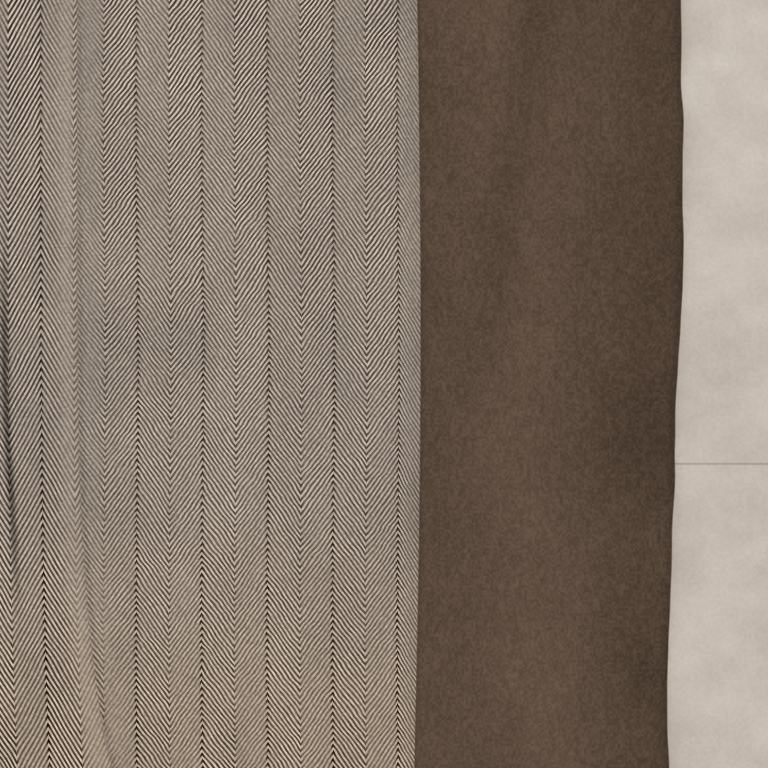
This texture is drawn by a three.js fragment shader. Its source:

```glsl
// Draped herringbone cloth beside a brown suede panel, hanging before a pale stone wall.
varying vec2 vUv;

const vec3 YARN_DARK = vec3(0.265, 0.220, 0.188);
const vec3 YARN_LIGHT = vec3(0.780, 0.735, 0.682);
const vec3 SUEDE_DARK = vec3(0.282, 0.224, 0.182);
const vec3 SUEDE_LIGHT = vec3(0.405, 0.335, 0.278);
const vec3 STONE_DARK = vec3(0.705, 0.660, 0.612);
const vec3 STONE_LIGHT = vec3(0.820, 0.785, 0.745);
const float PITCH = 0.0426;         // width of one herringbone column
const float APEX_X = 0.1785;        // a column line where the chevrons peak
const float STRIPE = 0.0086;        // vertical spacing of the twill lines
const float SLOPE = 1.38;
const float FOLD_STRIPE = 0.0105;   // coarser twill on the left fold
const float FOLD_SLOPE = 1.75;
const float JOINT_Y = 0.396;
const float SOFT = 0.0014;          // edge smoothing

float hash(vec2 p) {
  vec3 q = fract(vec3(p.xyx) * 0.1031);
  q += dot(q, q.yzx + 33.33);
  return fract((q.x + q.y) * q.z);
}

float noise(vec2 p) {
  vec2 cell = floor(p), f = fract(p);
  f = f * f * (3.0 - 2.0 * f);
  return mix(mix(hash(cell), hash(cell + vec2(1.0, 0.0)), f.x),
             mix(hash(cell + vec2(0.0, 1.0)), hash(cell + 1.0), f.x), f.y);
}

float fbm(vec2 p) {
  float sum = 0.0, gain = 0.5;
  for (int i = 0; i < 5; i++) {
    sum += gain * noise(p);
    p = p * 2.03 + 17.3;
    gain *= 0.5;
  }
  return sum;
}

float bump(float d, float width) {
  return exp(-d * d / (width * width));
}

// Chevron twill; column 0 starts at a peak line. Returns the light yarn amount.
float herringbone(float column, vec2 p, float stripe, float slope, float strength) {
  float turn = fract(column * 0.5);
  float apexDist = min(turn, 1.0 - turn) * 2.0 * PITCH;
  float wave = 0.5 + 0.5 * cos(6.28318 * (p.y + slope * apexDist) / stripe);
  float line = smoothstep(-0.05, 0.95, wave);
  float rising = smoothstep(0.47, 0.53, turn) * smoothstep(1.0, 0.96, turn);
  float contrast = strength * mix(0.88 - 0.44 * p.y, 0.48 + 0.42 * p.y, rising);
  contrast *= 0.62 + 0.40 * noise(p * vec2(70.0, 55.0)) + 0.36 * noise(p * 260.0);
  float tone = mix(0.59, line, contrast);
  tone -= 0.34 * bump(apexDist, 0.0024) * (1.0 - 0.8 * line);
  return tone - 0.14 * bump(PITCH - apexDist, 0.0022) * (1.0 - line);
}

vec3 cloth(vec2 p) {
  float down = 1.0 - p.y;
  float foldX = 0.100 + 0.045 * pow(down, 5.0);
  float creaseX = 0.006 + 0.018 * smoothstep(0.45, 0.85, down);
  vec2 woven = p + vec2(0.0, 0.008 * (noise(p * vec2(9.0, 7.0)) - 0.5));
  woven.y += 0.004 * (noise(p * vec2(45.0, 35.0)) - 0.5);
  float squeeze = 0.008 * smoothstep(0.51, 0.55, p.x);
  float column = (p.x + squeeze + 0.0012 * sin(p.y * 9.0) - APEX_X) / PITCH;
  column += 0.035 * (noise(p * vec2(60.0, 130.0)) - 0.5);
  float flatTone = herringbone(column, woven, STRIPE, SLOPE, 0.90);

  // Left fold hangs as its own panel with larger chevrons.
  float foldColumn = (p.x - 0.053 - 0.012 * pow(down, 4.0)) / PITCH;
  float foldTone = herringbone(foldColumn, woven, FOLD_STRIPE, FOLD_SLOPE, 1.05);
  float tone = mix(foldTone, flatTone, smoothstep(-0.003, 0.003, p.x - foldX));

  // The rounded ridge and the turn behind it lose weave contrast.
  float ridge = bump(p.x - foldX + 0.013, 0.015);
  tone = mix(tone, 0.60, 0.58 * ridge);
  tone = mix(tone, 0.62, 0.45 * bump(p.x - foldX - 0.017, 0.014));
  tone = mix(tone, 0.55, 0.40 * smoothstep(0.520, 0.535, p.x));
  vec3 color = mix(YARN_DARK, YARN_LIGHT, tone);
  float light = 0.99 + 0.15 * (fbm(p * vec2(16.0, 9.0)) - 0.5);
  light += 0.07 * ridge + 0.04 * bump(p.x - 0.31, 0.16);
  light -= 0.10 * bump(p.x - foldX - 0.003, 0.005);
  float creaseSpan = smoothstep(0.15, 0.38, p.y) * smoothstep(0.78, 0.50, p.y);
  light -= 0.42 * bump(p.x - creaseX, 0.005) * creaseSpan;
  light -= 0.05 * smoothstep(0.525, 0.55, p.x);
  light += 0.16 * (noise(p * 400.0) - 0.5);
  color *= mix(vec3(1.0), vec3(1.02, 0.995, 0.96), smoothstep(0.45, 0.0, p.y));
  return color * light;
}

vec3 suede(vec2 p, float leftX, float rightX) {
  float tone = 0.48 + 0.55 * (fbm(p * vec2(11.0, 7.0)) - 0.5);
  tone += 0.24 * bump(p.x - 0.63 - 0.06 * (1.0 - p.y), 0.075);
  tone -= 0.26 * bump(p.x - 0.62 - 0.16 * (p.y - 0.50), 0.030) * smoothstep(0.35, 0.65, p.y);
  tone -= 0.24 * smoothstep(0.74, 0.88, p.x);
  tone += 0.52 * (noise(p * vec2(390.0, 330.0)) - 0.5);
  tone += 0.24 * (noise(p * vec2(190.0, 110.0)) - 0.5);
  vec3 color = mix(SUEDE_DARK, SUEDE_LIGHT, tone);
  float shade = 1.0 - 0.10 * bump(p.x - leftX, 0.004);
  return color * (shade - 0.14 * bump(p.x - rightX, 0.008));
}

vec3 stone(vec2 p, float edgeX) {
  float tone = 0.58 + 0.75 * (fbm(p * vec2(18.0, 24.0)) - 0.5);
  tone += 0.22 * (noise(p * 300.0) - 0.5) + 0.10 * smoothstep(0.5, 1.0, p.y);
  vec3 color = mix(STONE_DARK, STONE_LIGHT, tone);
  color *= 1.0 - 0.15 * bump(p.y - JOINT_Y, 0.0014);
  return color * (1.0 - 0.08 * exp(-max(p.x - edgeX, 0.0) / 0.008));
}

void main() {
  vec2 p = vUv;
  float seamX = 0.5395 + 0.006 * sin(3.14159 * p.y) + 0.004 * p.y;
  float hemX = 0.870 + 0.018 * smoothstep(0.10, 0.72, p.y) + 0.005 * (noise(vec2(p.y * 19.0, 3.0)) - 0.5);
  vec3 color = mix(cloth(p), suede(p, seamX, hemX), smoothstep(-SOFT, SOFT, p.x - seamX));
  color = mix(color, stone(p, hemX), smoothstep(-SOFT, SOFT, p.x - hemX));
  gl_FragColor = vec4(color, 1.0);
}
```
